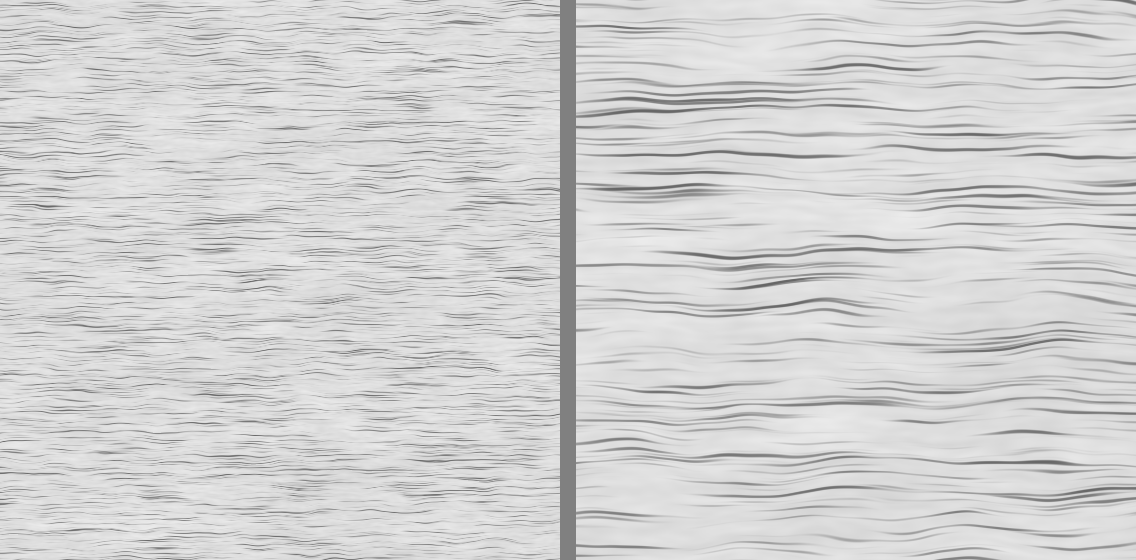
Left, the full canvas; right, a detail of the centre.
Reproduce this texture procedurally as a Shadertoy shader.

```glsl
// Pale grey wood-like grain: fine, wavy, tapering dark fibres running across a light ground.

const float GROUND_GREY = 0.876;
const float INK_GREY = 0.40;
const float CLOUD_DEPTH = 0.030;    // broad light and dark patches
const float STREAK_DEPTH = 0.040;   // faint short streaks
const float HALO_DEPTH = 0.014;     // soft shade around dense fibres
const float FIBRE_WIDTH = 0.00085;  // half width of a full fibre
const float EDGE_SOFTNESS = 0.0005; // least blur of a fibre edge
const float WAVE_HEIGHT = 0.0075;
const vec2 WAVE_SCALE = vec2(15.0, 24.0);
const float FIRST_ROWS = 62.0;      // fibre rows in the sparsest layer
const float LAYER_GROWTH = 1.46;
const float FIBRE_FREQUENCY = 7.0;  // fibres along a row
const int LAYERS = 4;
const float TAU = 6.2831853;

vec2 gradientAt(vec2 cell) {
    vec3 h = fract(cell.xyx * vec3(0.1031, 0.1030, 0.0973));
    h += dot(h, h.yzx + 33.33);
    float angle = TAU * fract((h.x + h.y) * h.z);
    return vec2(cos(angle), sin(angle));
}

float gradientNoise(vec2 p) {
    vec2 cell = floor(p);
    vec2 f = p - cell;
    vec2 u = f * f * f * (f * (f * 6.0 - 15.0) + 10.0);
    vec2 e = vec2(0.0, 1.0);
    float bottom = mix(dot(gradientAt(cell), f),
                       dot(gradientAt(cell + e.yx), f - e.yx), u.x);
    float top = mix(dot(gradientAt(cell + e.xy), f - e.xy),
                    dot(gradientAt(cell + e.yy), f - e.yy), u.x);
    return mix(bottom, top, u.y);
}

// Strength of the fibre in a row: swells and fades along x, related to nearby rows.
float fibreStrength(float x, float row, float seed, float crowding) {
    float cluster = gradientNoise(vec2(x * FIBRE_FREQUENCY + seed, row * 0.43 + seed));
    float single = gradientNoise(vec2(x * FIBRE_FREQUENCY * 1.5 - seed, row * 5.37 + seed));
    float breaks = gradientNoise(vec2(x * FIBRE_FREQUENCY * 4.3 + seed, row * 3.71 - seed));
    return smoothstep(-0.05, 0.62, 0.6 * cluster + single + 0.3 * breaks + crowding);
}

// Height of the fibre within its row, from 0 to 1.
float fibreHeight(float x, float row, float seed) {
    float drift = gradientNoise(vec2(x * 2.5 + seed, row * 7.31 + seed));
    float wander = gradientNoise(vec2(x * 11.0 - seed, row * 4.57 + seed));
    return 0.5 + clamp(0.6 * drift + 0.22 * wander, -0.25, 0.25);
}

void mainImage(out vec4 fragColor, in vec2 fragCoord) {
    vec2 p = fragCoord / iResolution.y;
    float softness = max(EDGE_SOFTNESS, 0.6 / iResolution.y);

    // Neighbouring fibres share one gentle wave.
    vec2 grain = p;
    grain.y += WAVE_HEIGHT * gradientNoise(p * WAVE_SCALE + 7.3);
    grain.y += 0.25 * WAVE_HEIGHT * gradientNoise(p * WAVE_SCALE * 2.4 + 19.1);

    // Ground with clouds and streaks.
    float cloud = gradientNoise(grain * vec2(3.0, 11.0) + 3.7)
                + 0.8 * gradientNoise(grain * vec2(9.0, 36.0) + 61.2);
    float streak = gradientNoise(grain * vec2(20.0, 150.0) + 13.9)
                 + 0.6 * gradientNoise(grain * vec2(70.0, 260.0) + 87.4);
    float grey = GROUND_GREY + CLOUD_DEPTH * cloud + STREAK_DEPTH * streak;

    // Fibres, from sparse and bold to dense and fine.
    float crowding = 0.14 * gradientNoise(p * vec2(2.5, 12.0) + 29.6);
    float clear = 1.0;
    float rows = FIRST_ROWS;
    for (int i = 0; i < LAYERS; i++) {
        float seed = 17.37 * float(i + 1);
        float y = grain.y * rows + seed;
        float row = floor(y);
        float strength = fibreStrength(grain.x, row, seed, crowding);
        float offset = abs(y - row - fibreHeight(grain.x, row, seed)) / rows;
        float width = FIBRE_WIDTH * (0.35 + 0.65 * strength);
        float line = 1.0 - smoothstep(width - softness, width + softness, offset);
        clear *= 1.0 - line * strength * (1.0 - 0.08 * float(i));
        // The halo dies out at the row edge, so that rows never show as bands.
        float across = sin(0.5 * TAU * (y - row));
        grey -= HALO_DEPTH * strength * across * across;
        rows *= LAYER_GROWTH;
    }

    grey = mix(INK_GREY, grey, clear);
    fragColor = vec4(vec3(grey), 1.0);
}
```
